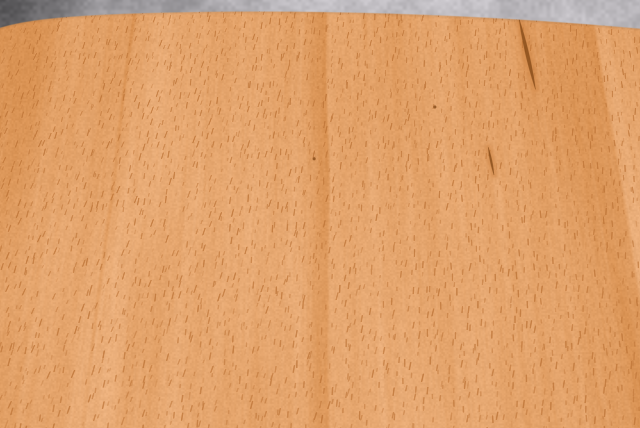
This texture is drawn by a Shadertoy shader. Its source:

```glsl
// A pale beech board with a curved far edge, lying on mottled grey stone.
// Grain coordinates fan out towards the viewer; they carry the soft bands,
// fine fibres and a jittered grid of short dark flecks.

float hash(vec2 p) {
    vec3 q = fract(p.xyx * 0.1031);
    q += dot(q, q.yzx + 33.33);
    return fract((q.x + q.y) * q.z);
}

float noise(vec2 p) {
    vec2 i = floor(p), f = fract(p);
    f = f * f * (3.0 - 2.0 * f);
    return mix(mix(hash(i), hash(i + vec2(1, 0)), f.x),
               mix(hash(i + vec2(0, 1)), hash(i + vec2(1, 1)), f.x), f.y);
}

// Distance to a segment whose width tapers to nothing at both ends
float sliver(vec2 p, vec2 a, vec2 b, float width) {
    vec2 ab = b - a;
    float h = clamp(dot(p - a, ab) / dot(ab, ab), 0.0, 1.0);
    return length(p - a - ab * h) - width * 4.0 * h * (1.0 - h);
}

// Short pores scattered one per cell, leaning slightly to the right
float flecks(vec2 grain, float pixel) {
    vec2 cellSize = vec2(0.0145, 0.0215);
    vec2 home = floor(grain / cellSize);
    float ink = 0.0;
    for (int j = -1; j <= 1; j++)
    for (int i = -1; i <= 1; i++) {
        vec2 cell = home + vec2(i, j);
        vec2 id = cell + 200.0;
        vec2 jitter = vec2(hash(id), hash(id + 71.3));
        float size = hash(id + 139.7);
        vec2 d = grain - (cell + jitter) * cellSize;
        d.x -= d.y * mix(0.0, 0.32, hash(id + 211.9));
        float halfLength = mix(0.002, 0.0065, size);
        d.y = max(abs(d.y) - halfLength, 0.0);
        float mark = 1.0 - smoothstep(0.0003, 0.0013 + pixel * 0.5, length(d));
        float strength = smoothstep(0.1, 0.5, hash(id + 317.1));
        ink = max(ink, mark * strength * mix(0.5, 1.0, size));
    }
    return ink;
}

vec3 stone(vec2 p) {
    float light = mix(0.36, 0.62, smoothstep(0.0, 0.28, p.x));
    light += 0.13 * smoothstep(0.3, 0.85, p.x) - 0.05 * smoothstep(1.15, 1.5, p.x);
    light += 0.10 * (noise(p * 22.0) - 0.5) + 0.07 * (noise(p * 110.0) - 0.5);
    return light * vec3(1.0, 0.985, 1.01);
}

vec3 wood(vec2 p, float pixel) {
    float spread = 1.0 + 0.28 * (1.0 - p.y);
    vec2 grain = vec2((p.x - 0.76) / spread, log(spread) / -0.28);
    float x = grain.x + 0.006 * (noise(grain * vec2(3.0, 5.0) + 40.0) - 0.5);

    // Broad tone: orange towards the sides and the far edge
    float pale = 0.76 - 0.34 * smoothstep(0.45, 1.0, p.y);
    pale -= 0.38 * smoothstep(0.95, 1.5, p.x) + 0.22 * smoothstep(0.35, 0.0, p.x);
    pale += 0.30 * (noise(p * vec2(5.0, 3.0) + 9.0) - 0.5);

    // Growth bands and fibres
    pale += 0.40 * (noise(vec2(x * 22.0 + 50.0, grain.y * 1.2 + 7.0)) - 0.5);
    pale += 0.34 * (noise(vec2(x * 75.0 + 90.0, grain.y * 2.5 + 20.0)) - 0.5);
    pale += 0.28 * (noise(vec2(x * 210.0 + 300.0, grain.y * 14.0 + 60.0)) - 0.5);

    // Joints: darker on the left, a clean step up on the right
    pale -= 0.55 * smoothstep(-0.06, 0.0, x) * smoothstep(0.010, 0.002, x);
    pale += 0.22 * smoothstep(0.0, 0.01, x) * smoothstep(0.16, 0.01, x);
    pale -= 0.45 * smoothstep(0.48, 0.61, x) * smoothstep(0.624, 0.612, x);
    pale += 0.55 * smoothstep(0.612, 0.624, x);
    pale -= 0.30 * smoothstep(-0.605, -0.63, x);
    pale -= 0.50 * smoothstep(0.007, 0.0, abs(x + 0.443));

    vec3 color = mix(vec3(0.865, 0.595, 0.355), vec3(0.918, 0.682, 0.475),
                     clamp(pale, -0.25, 1.15));
    color += 0.045 * (noise(p * 240.0) - 0.5);
    color = mix(color, vec3(0.73, 0.44, 0.20), 0.72 * flecks(grain, pixel));

    // Mineral streaks and two pin knots
    float streak = sliver(p, vec2(1.213, 0.955), vec2(1.251, 0.792), 0.0038);
    streak = min(streak, sliver(p, vec2(1.141, 0.655), vec2(1.154, 0.592), 0.0020));
    float knot = min(length(p - vec2(1.016, 0.750)), length(p - vec2(0.734, 0.629)));
    float halo = smoothstep(0.016, 0.0, streak);
    color = mix(color, vec3(0.80, 0.50, 0.24), 0.45 * halo);
    float stain = 1.0 - smoothstep(-pixel * 0.5, pixel, min(streak, knot - 0.003));
    return mix(color, vec3(0.52, 0.29, 0.09), 0.8 * stain);
}

void mainImage(out vec4 fragColor, in vec2 fragCoord) {
    vec2 p = fragCoord / iResolution.y;
    float pixel = 1.0 / iResolution.y;

    // Far edge: a shallow arch with a rounder left corner
    float arch = 0.973 - 0.05 * (p.x - 0.6) * (p.x - 0.6) - 0.02 * exp(-12.0 * p.x);
    float inside = arch - p.y;
    vec3 board = wood(p, pixel);
    board *= 1.0 - 0.07 * smoothstep(0.008, 0.0, inside);

    vec3 color = mix(stone(p), board, smoothstep(-pixel, pixel, inside));
    fragColor = vec4(clamp(color, 0.0, 1.0), 1.0);
}
```
